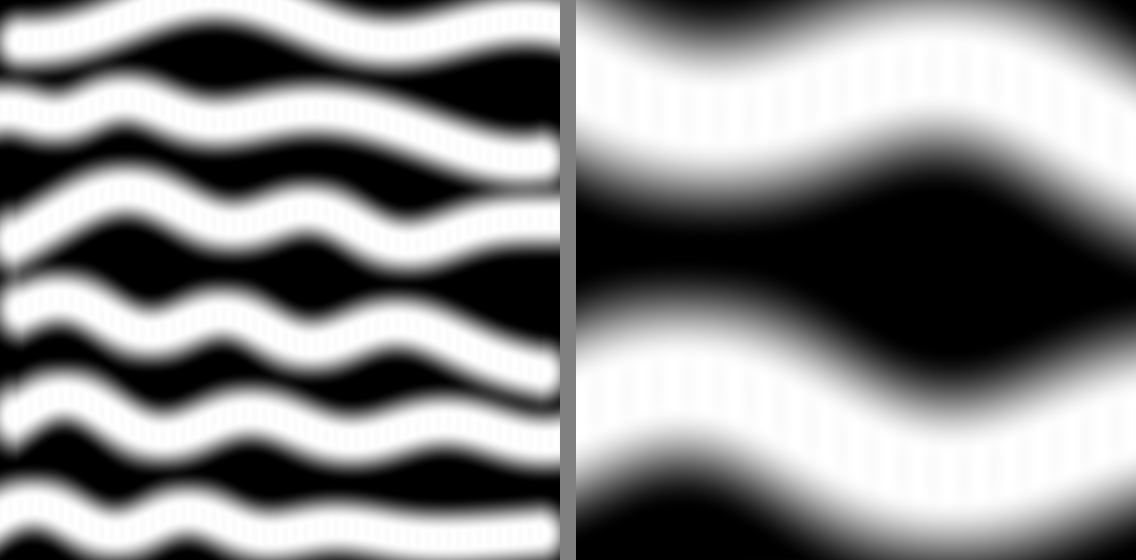
Left: the whole. Right: its middle third, enlarged.
This pattern is drawn by a WebGL 1 fragment shader. Its source:

```glsl
precision highp float;
// Six soft white bands wander across a black ground, stacked at an even pitch.
// Each centre line is a chirped cosine whose midline, swing and phase are
// cubics in x; the blurred edge comes from the distance to that line.

uniform vec2 u_resolution;

#define ROWS 6
#define FIRST_ROW 0.052
#define ROW_STEP 0.177
#define HALF_WIDTH 0.044
#define EDGE_BLUR 0.031
#define BEAD_PITCH 0.0182
#define BEAD_DEPTH 0.018

const float TAU = 6.2831853;
const float OPEN_LEFT = -1.0;
const float OPEN_RIGHT = 2.0;

struct Band {
  vec4 mid;    // midline offset from the row, cubic coefficients
  vec4 swing;  // wave amplitude
  vec4 phase;  // wave phase in cycles, whole numbers are crests
  vec2 ends;   // left and right end of the stroke
};

float cubic(vec4 c, float x) {
  return dot(c, vec4(1.0, x, x * x, x * x * x));
}

// Wave character of each row, counted from the top
Band bandOf(int row) {
  if (row == 0) return Band(
    vec4(-0.0172, -0.0198, 0.0451, 0.0),
    vec4(0.0396, 0.0167, -0.0378, 0.0),
    vec4(-0.569, 1.364, 0.242, 0.0),
    vec2(0.04, OPEN_RIGHT));
  if (row == 1) return Band(
    vec4(-0.0272, -0.0703, 0.1971, -0.0685),
    vec4(0.0052, 0.1069, -0.2694, 0.2096),
    vec4(-0.945, 5.021, -3.724, 1.357),
    vec2(OPEN_LEFT, 0.965));
  if (row == 2) return Band(
    vec4(-0.0139, -0.2233, 0.6408, -0.4036),
    vec4(0.0582, -0.1926, 0.3276, -0.1758),
    vec4(-0.425, 0.858, 4.725, -3.057),
    vec2(0.028, OPEN_RIGHT));
  if (row == 3) return Band(
    vec4(-0.0309, 0.0755, 0.0, 0.0),
    vec4(0.0313, -0.0521, 0.0651, 0.0),
    vec4(-0.342, 2.637, 2.738, -2.567),
    vec2(0.04, 0.965));
  if (row == 4) return Band(
    vec4(-0.0283, 0.0833, -0.043, 0.0),
    vec4(0.0391, -0.0495, 0.0273, 0.0),
    vec4(-0.38, 3.08, -0.125, 0.0),
    vec2(0.03, OPEN_RIGHT));
  return Band(
    vec4(-0.0008, -0.1001, 0.3471, -0.2344),
    vec4(0.0326, -0.0469, 0.0143, 0.0),
    vec4(-0.1665, 2.712, 2.892, -2.695),
    vec2(OPEN_LEFT, 0.962));
}

// Centre line height, measured from the row's own level
float centreLine(Band b, float x) {
  return cubic(b.mid, x) - cubic(b.swing, x) * cos(TAU * cubic(b.phase, x));
}

// Distance to the stroke: slope-corrected, with round caps past its ends
float strokeDistance(Band b, vec2 p) {
  float x = clamp(p.x, b.ends.x, b.ends.y);
  float h = 0.004;
  float slope = (centreLine(b, x + h) - centreLine(b, x - h)) / (2.0 * h);
  float across = (p.y - centreLine(b, x)) * inversesqrt(1.0 + slope * slope);
  return length(vec2(p.x - x, across));
}

void main() {
  vec2 p = gl_FragCoord.xy / u_resolution;
  p.y = 1.0 - p.y; // rows run downwards

  // Overlapping soft edges lighten the gaps between bands
  float dark = 1.0;
  float nearest = 1.0;
  for (int row = 0; row < ROWS; row++) {
    float level = FIRST_ROW + ROW_STEP * float(row);
    float d = strokeDistance(bandOf(row), p - vec2(0.0, level));
    dark *= smoothstep(HALF_WIDTH - EDGE_BLUR, HALF_WIDTH + EDGE_BLUR, d);
    nearest = min(nearest, d);
  }

  // Faint beads along the core of each stroke
  float bead = 0.5 + 0.5 * cos(TAU * p.x / BEAD_PITCH);
  float core = 1.0 - smoothstep(0.006, 0.025, nearest);
  float light = (1.0 - dark) * (1.0 - BEAD_DEPTH * bead * core);

  gl_FragColor = vec4(vec3(light), 1.0);
}
```
